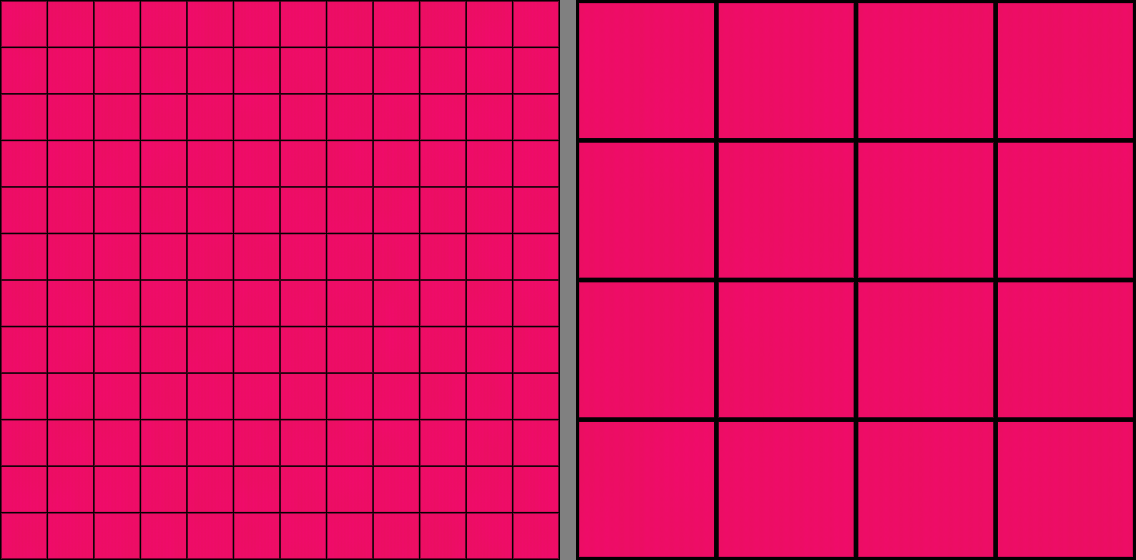
Left, the full canvas; right, a detail of the centre.
This pattern is drawn by a Shadertoy shader. Its source:

```glsl
// A 12 by 12 grid of thin black lines over vivid pink cloth, framed at the canvas edge.
// Lines come from the distance to the nearest grid coordinate; the cloth adds faint
// vertical threads, crossing dots and a soft, noisy drift of hue.

// Sineless hash of a lattice point, 0 to 1.
float hash(vec2 p) {
    vec3 q = fract(vec3(p.xyx) * 0.1031);
    q += dot(q, q.yzx + 33.33);
    return fract((q.x + q.y) * q.z);
}

// Smoothly interpolated value noise.
float noise(vec2 p) {
    vec2 cell = floor(p);
    vec2 f = fract(p);
    f = f * f * (3.0 - 2.0 * f);
    float low = mix(hash(cell), hash(cell + vec2(1.0, 0.0)), f.x);
    float high = mix(hash(cell + vec2(0.0, 1.0)), hash(cell + 1.0), f.x);
    return mix(low, high, f.y);
}

// Faint weave: 14 threads per grid cell, plus slow variation.
float weave(vec2 grid) {
    vec2 thread = cos(6.2831853 * 14.0 * grid);
    float drift = noise(grid * 1.7) - 0.5;
    float streak = noise(grid * vec2(9.0, 0.8) + 40.0) - 0.5;
    return 0.5 + 0.16 * thread.x + 0.08 * thread.x * thread.y + 0.35 * drift + 0.25 * streak;
}

void mainImage(out vec4 fragColor, in vec2 fragCoord) {
    vec2 uv = fragCoord / iResolution.xy;
    vec2 pixel = 1.0 / iResolution.xy;

    // Twelve cells plus one line width fill the canvas exactly.
    float lineWidth = 0.0028;
    float pitch = (1.0 - lineWidth) / 12.0;
    vec2 grid = (uv - 0.5 * lineWidth) / pitch;

    // Pink cloth.
    vec3 color = mix(vec3(0.915, 0.060, 0.370), vec3(0.945, 0.040, 0.425), weave(grid));

    // Antialiased grid lines, including the outer frame.
    vec2 lineDistance = abs(grid - round(grid)) * pitch;
    vec2 coverage = clamp((0.5 * lineWidth - lineDistance) / pixel + 0.5, 0.0, 1.0);
    color = mix(color, vec3(0.015, 0.0, 0.006), max(coverage.x, coverage.y));

    fragColor = vec4(color, 1.0);
}
```
